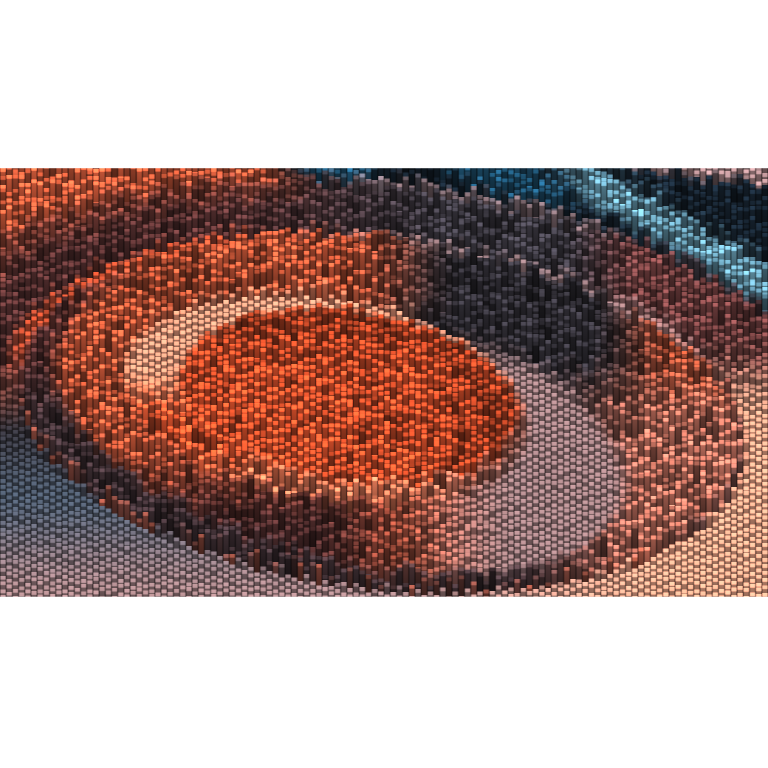
Give the GLSL for this background, as a Shadertoy shader.

```glsl
// A terraced crater made of thousands of small upright pegs, in a wide strip on white.
// Sheared ovals lay out the terraces and their colours; each sample then walks
// peg rows from front to back and shades the first peg that covers it.

#define BAND_LOW 0.223
#define BAND_HIGH 0.781
#define PEG_COLUMNS 124.0
#define PEG_ROWS 112.0
#define PEG_LIFT 3.2
#define SPECKLE 0.75
#define PIT_STEPS 24.0

const vec3 NAVY = vec3(0.09, 0.14, 0.19);
const vec3 CYAN = vec3(0.43, 0.65, 0.74);
const vec3 SLATE = vec3(0.30, 0.35, 0.42);
const vec3 MAUVE = vec3(0.65, 0.51, 0.52);
const vec3 PEACH = vec3(0.96, 0.67, 0.55);
const vec3 CHARCOAL = vec3(0.20, 0.19, 0.22);
const vec3 MAROON = vec3(0.36, 0.20, 0.20);
const vec3 RUST = vec3(0.79, 0.34, 0.22);
const vec3 EMBER = vec3(0.90, 0.33, 0.18);
const vec3 ROSE = vec3(0.78, 0.45, 0.38);

float hash(vec2 p) {
    vec3 q = fract(vec3(p.xyx) * 0.1031);
    q += dot(q, q.yzx + 33.33);
    return fract((q.x + q.y) * q.z);
}

// Normalised radius of a sheared oval: 1 on its edge.
float oval(vec2 p, vec2 center, vec2 radii, float shear) {
    p -= center;
    p.y += shear * p.x;
    return length(p / radii);
}

float inside(float radius, float edge, float blur) {
    return 1.0 - smoothstep(edge - blur, edge + blur, radius);
}

void paint(inout vec4 land, vec3 color, float roughness, float mask) {
    land = mix(land, vec4(color, roughness), mask);
}

// Colour in rgb, height variation of the pegs in a.
vec4 terrain(vec2 p) {
    float outer = oval(p, vec2(0.495, 0.456), vec2(0.475, 0.226), 0.093);
    float shelf = oval(p, vec2(0.443, 0.437), vec2(0.371, 0.182), 0.20);
    float crest = oval(p, vec2(0.423, 0.473), vec2(0.262, 0.137), 0.12);
    float pit = oval(p, vec2(0.454, 0.475), vec2(0.221, 0.115), 0.10);
    float upper = smoothstep(0.43, 0.53, p.y);

    // Far hills: warm on the left, blue with lit streaks on the right
    float cool = smoothstep(0.34, 0.43, p.x + (p.y - 0.75));
    vec4 land = vec4(mix(RUST * 1.12, NAVY, cool), 0.8);
    float patches = inside(oval(p, vec2(0.45, 0.76), vec2(0.06, 0.025), 0.5), 1.0, 0.4)
                  + inside(oval(p, vec2(0.65, 0.763), vec2(0.09, 0.026), 0.3), 1.0, 0.4);
    paint(land, vec3(0.13, 0.37, 0.51), 0.7, min(patches, 1.0) * 0.85);
    float streak = abs(p.y + 0.60 * (p.x - 0.74) - 0.772);
    paint(land, CYAN, 0.6, inside(streak, 0.025, 0.018) * smoothstep(0.68, 0.8, p.x));
    float corner = p.y + 0.14 * (p.x - 0.79) - 0.777;
    paint(land, MAUVE, 0.5, smoothstep(-0.006, 0.006, corner) * smoothstep(0.79, 0.84, p.x));

    // Ridge behind the crater
    vec3 ridge = mix(MAROON, CHARCOAL * 1.2, smoothstep(0.25, 0.6, p.x));
    ridge = mix(ridge, MAROON * 1.25, smoothstep(0.73, 0.84, p.x));
    ridge = mix(ridge, RUST, 0.45 * smoothstep(1.12, 1.3, outer) * (1.0 - cool));
    paint(land, ridge, 0.8, inside(outer, 1.30, 0.035) * upper);
    float ridgeLight = inside(abs(outer - 1.30), 0.025, 0.018) * smoothstep(0.38, 0.5, p.x);
    paint(land, MAUVE, 0.6, 0.6 * ridgeLight * upper * inside(p.x, 0.80, 0.05));

    // Flat foreground
    vec3 plain = mix(CHARCOAL, SLATE, inside(p.y, 0.40, 0.06));
    plain = mix(plain, MAUVE, inside(p.y, 0.285, 0.07));
    plain = mix(plain, PEACH, smoothstep(0.50, 0.90, p.x));
    paint(land, plain, 0.12, inside(p.y, mix(0.48, 0.50, p.x), 0.05) * step(1.0, outer));

    // Outer wall with its lit rim
    vec3 wall = mix(MAROON, RUST, smoothstep(0.06, 0.22, p.x));
    wall = mix(wall, CHARCOAL, smoothstep(0.44, 0.60, p.x));
    wall = mix(wall, RUST * 0.9, smoothstep(0.77, 0.89, p.x));
    vec3 lowWall = mix(mix(CHARCOAL, MAROON, 0.35), ROSE, smoothstep(0.66, 0.86, p.x));
    paint(land, mix(lowWall, wall, upper), 0.9, inside(outer, 1.0, 0.025));
    float rim = inside(abs(outer - 1.0), 0.025, 0.018) * smoothstep(0.48, 0.56, p.y);
    paint(land, mix(EMBER, MAUVE, smoothstep(0.25, 0.6, p.x)), 0.3, rim * 0.75);

    // Shelf between the wall and the pit
    float right = smoothstep(0.48, 0.68, p.x);
    vec3 ledge = mix(RUST, MAUVE * 0.98, right);
    ledge = mix(ledge, CHARCOAL, smoothstep(0.50, 0.57, p.y) * smoothstep(0.45, 0.58, p.x));
    ledge = mix(ledge, MAROON * 0.9, inside(p.y, 0.36, 0.06) * inside(p.x, 0.50, 0.10));
    paint(land, ledge, mix(0.9, 0.12, right), inside(shelf, 1.0, 0.05));

    // Raised lip, glowing along its near slope
    vec3 lip = mix(EMBER * 1.04, PEACH, max(upper * 0.9, inside(p.y, 0.38, 0.03) * 0.5));
    lip = mix(lip, ROSE * 0.85, smoothstep(0.50, 0.64, p.x) * (1.0 - upper));
    paint(land, lip, mix(0.9, 0.15, upper), inside(crest, 1.0, 0.04));

    // Stepped pit
    float rings = fract(length((p - vec2(0.43, 0.425)) * vec2(1.0, 1.6)) * PIT_STEPS);
    float shade = mix(0.76, 1.04, smoothstep(0.0, 0.45, rings));
    shade *= 1.0 - 0.22 * smoothstep(0.50, 0.58, p.y) - 0.25 * smoothstep(0.52, 0.68, p.x);
    paint(land, EMBER * shade, 0.55, inside(pit, 1.0, 0.04));
    return land;
}

// Nearest peg over the point; odd columns are staggered by half a row.
vec3 pegs(vec2 p) {
    float column = floor(p.x * PEG_COLUMNS);
    float stagger = 0.5 * mod(column, 2.0);
    float y = p.y * PEG_ROWS + stagger;
    float across = abs(fract(p.x * PEG_COLUMNS) - 0.5);
    for (int k = 4; k >= 0; k--) {
        float row = floor(y) - float(k);
        float chance = hash(vec2(column, row));
        vec2 foot = vec2((column + 0.5) / PEG_COLUMNS, (row + 0.5 - stagger) / PEG_ROWS);
        vec4 land = terrain(foot);
        float depth = row + 1.0 + PEG_LIFT * land.a * chance - y;
        if (depth > 0.0) {
            float cap = 1.0 - smoothstep(0.45, 0.65, depth);
            float light = mix(0.70, 1.22, cap) - 0.06 * min(depth, 3.0);
            light *= 1.0 + SPECKLE * land.a * (hash(vec2(row, column + 71.0)) - 0.45);
            light *= 1.0 - 0.42 * smoothstep(0.28, 0.48, across);
            return land.rgb * light;
        }
    }
    return CHARCOAL;
}

void mainImage(out vec4 fragColor, in vec2 fragCoord) {
    // Four samples smooth the peg edges
    vec3 color = vec3(0.0);
    for (int i = 0; i < 4; i++) {
        vec2 offset = vec2(i % 2, i / 2) * 0.5 - 0.25;
        color += 0.25 * pegs((fragCoord + offset) / iResolution.xy);
    }
    float y = fragCoord.y / iResolution.y;
    float pixel = 0.75 / iResolution.y;
    float band = smoothstep(BAND_LOW - pixel, BAND_LOW + pixel, y) * inside(y, BAND_HIGH, pixel);
    fragColor = vec4(mix(vec3(1.0), clamp(color, 0.0, 1.0), band), 1.0);
}
```
